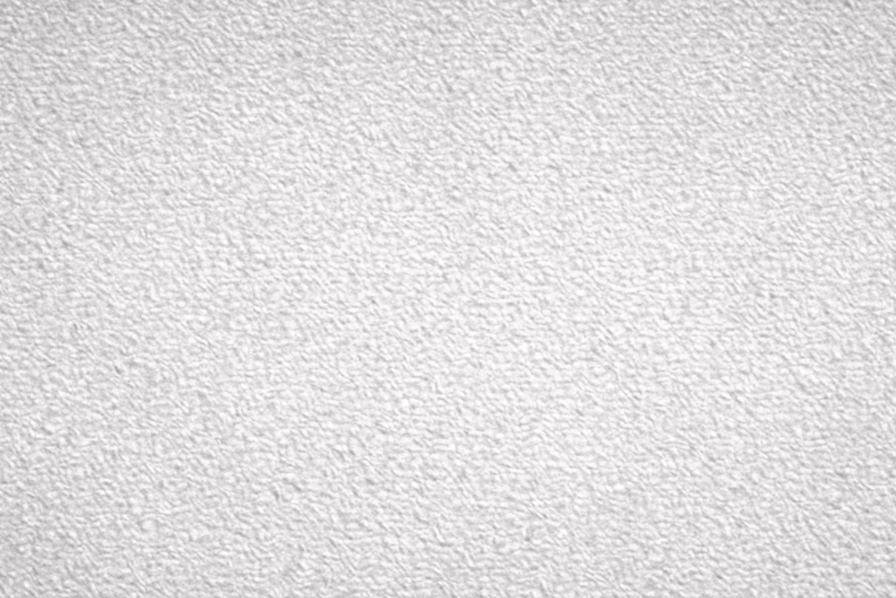
A WebGL 2 fragment shader for this texture:

```glsl
#version 300 es
precision highp float;
// Pale woven cloth: uneven rows of small stitches broken by slanted folds and fibres.

uniform vec2 u_resolution;
out vec4 fragColor;

vec2 hash2(vec2 p) {
    vec3 q = fract(p.xyx * vec3(0.1031, 0.1030, 0.0973));
    q += dot(q, q.yzx + 33.33);
    return fract((q.xx + q.yz) * q.zy) * 2.0 - 1.0;
}

float gradientNoise(vec2 p) {
    vec2 i = floor(p), f = p - i;
    vec2 u = f * f * f * (f * (f * 6.0 - 15.0) + 10.0);
    float a = dot(hash2(i), f);
    float b = dot(hash2(i + vec2(1, 0)), f - vec2(1, 0));
    float c = dot(hash2(i + vec2(0, 1)), f - vec2(0, 1));
    float d = dot(hash2(i + vec2(1, 1)), f - vec2(1, 1));
    return mix(mix(a, b, u.x), mix(c, d, u.x), u.y);
}

// Highest of the neighbouring stitches; one unit is one stitch cell
float stitchHeight(vec2 q) {
    float height = 0.0;
    for (int j = -1; j <= 1; j++) {
        float row = floor(q.y) + float(j);
        float x = q.x + 0.5 * mod(row, 2.0) + 0.4 * hash2(vec2(row, 7.0)).x;
        for (int i = -1; i <= 1; i++) {
            vec2 cell = vec2(floor(x) + float(i), row);
            vec2 jitter = hash2(cell + 200.0);
            vec2 d = vec2(x, q.y) - cell - 0.5 - jitter * vec2(0.32, 0.2);
            d.y += d.x * (0.4 + 0.5 * jitter.y);
            float size = 0.9 + 0.3 * jitter.x;
            height = max(height, size * exp(-dot(d * d, vec2(3.4, 4.6))));
        }
    }
    return height;
}

void main() {
    vec2 p = gl_FragCoord.xy / u_resolution.y;
    vec2 uv = gl_FragCoord.xy / u_resolution;

    // Uneven thread tension
    vec2 q = p * vec2(64.0, 78.0);
    q += 1.1 * vec2(gradientNoise(p * 21.0), gradientNoise(p * 27.0 + 40.0));

    // Stitch relief, lit from above
    float height = stitchHeight(q);
    float slope = height - stitchHeight(q + vec2(0.14, 0.36));
    float relief = 0.1 * slope + 0.045 * (height - 0.58);

    // Folds running down to the right, broad and narrow
    vec2 slanted = vec2(p.x * 42.0 - p.y * 20.0, p.y * 70.0 + p.x * 40.0);
    float folds = 0.1 * gradientNoise(slanted + 11.0);
    folds += 0.11 * gradientNoise(slanted * 1.75 + 130.0);
    float hollows = smoothstep(0.12, 0.6, gradientNoise(slanted * 0.9 + 70.0));

    // Crisp fibres
    float fibres = 0.1 * gradientNoise(p * vec2(150.0, 190.0) + 5.0);
    fibres += 0.07 * gradientNoise(vec2(p.x - p.y, p.x + p.y) * vec2(120.0, 170.0) + 310.0);
    float mottling = 0.025 * gradientNoise(p * 6.0 + 90.0);

    // Broad light, falling off towards the edges
    vec2 fromCentre = uv - vec2(0.56, 0.47);
    float light = 0.927 - dot(fromCentre * fromCentre, vec2(0.2, 0.26));

    float tone = light + relief + folds + fibres + mottling - 0.09 * hollows;
    tone -= 0.5 * max(tone - 0.95, 0.0);
    fragColor = vec4(clamp(tone + vec3(0.004, -0.003, 0.0), 0.0, 1.0), 1.0);
}
```
